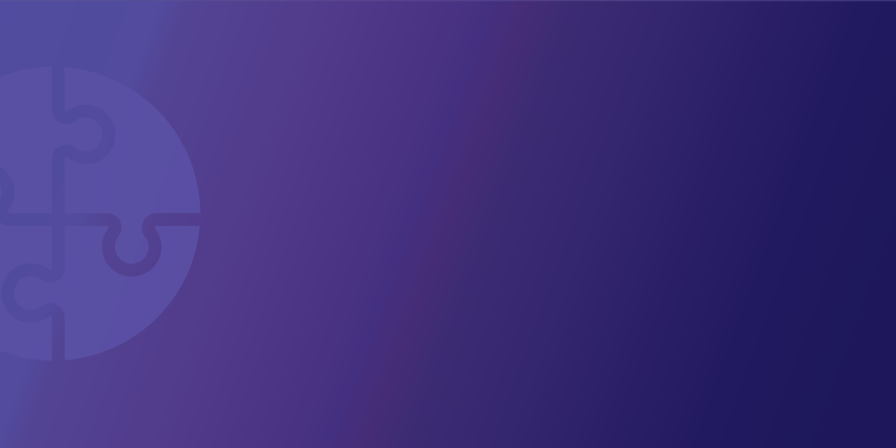
Give the GLSL for this background, as a Shadertoy shader.

```glsl
// Slanted indigo-to-navy gradient with a pale disc cut into four jigsaw pieces.

// Lengths are in canvas heights, the origin is at the lower left.
const float SLANT = 0.37;                     // sideways drift of the colour bands
const vec2  DISC_CENTRE = vec2(0.119, 0.523);
const float DISC_RADIUS = 0.328;
const vec3  DISC_COLOUR = vec3(0.353, 0.315, 0.648);
const float DISC_OPACITY = 0.88;
const vec2  CROSSING = vec2(0.130, 0.510);    // where the four cuts meet
const float CUT_HALF_WIDTH = 0.0143;
const vec4  KNOB_ALONG = vec4(0.190, 0.164, 0.164, 0.164); // up, right, down, left
const float KNOB_ASIDE = 0.061;
const float KNOB_RADIUS = 0.052;
const float NECK_RADIUS = 0.018;
const vec3  RIM_COLOUR = vec3(0.36, 0.32, 0.58);
const float RIM_HEIGHT = 0.003;
const float RIM_OPACITY = 0.5;

// Gradient stops: colour, then position along the slanted axis
const int STOP_COUNT = 11;
const vec4 STOPS[STOP_COUNT] = vec4[](
    vec4(0.318, 0.298, 0.622, 0.00),
    vec4(0.320, 0.294, 0.618, 0.36),
    vec4(0.326, 0.266, 0.578, 0.42),
    vec4(0.318, 0.225, 0.538, 0.78),
    vec4(0.292, 0.198, 0.512, 1.00),
    vec4(0.266, 0.188, 0.502, 1.10),
    vec4(0.276, 0.174, 0.466, 1.18),
    vec4(0.238, 0.172, 0.456, 1.26),
    vec4(0.200, 0.146, 0.432, 1.52),
    vec4(0.134, 0.102, 0.378, 1.92),
    vec4(0.116, 0.092, 0.360, 2.18));

vec3 gradient(float position) {
    vec3 colour = STOPS[0].rgb;
    for (int i = 1; i < STOP_COUNT; i++) {
        float blend = (position - STOPS[i - 1].w) / (STOPS[i].w - STOPS[i - 1].w);
        colour = mix(colour, STOPS[i].rgb, clamp(blend, 0.0, 1.0));
    }
    return colour;
}

// Distance to the centre line of one cut: y runs along it, x to the knob side
float cutDistance(vec2 p, float along) {
    float reach = KNOB_RADIUS + NECK_RADIUS;
    float drop = KNOB_ASIDE - NECK_RADIUS;
    float halfGap = sqrt(reach * reach - drop * drop);
    vec2 q = vec2(abs(p.y - along), p.x);     // mirrored about the knob axis
    vec2 fromKnob = q - vec2(0.0, KNOB_ASIDE);
    vec2 fromNeck = q - vec2(halfGap, NECK_RADIUS);
    vec2 joint = vec2(halfGap, -drop) / reach;

    // Straight part, then the round knob or the fillet that leads into it
    float d = length(vec2(min(q.x - halfGap, 0.0), q.y));
    if (joint.x * fromKnob.y - joint.y * fromKnob.x > 0.0)
        d = min(d, abs(length(fromKnob) - KNOB_RADIUS));
    else if (fromNeck.x < 0.0)
        d = min(d, abs(length(fromNeck) - NECK_RADIUS));
    return max(d, -p.y);
}

// Distance to the disc with all four cuts removed
float puzzleDistance(vec2 p) {
    float cuts = 1e3;
    vec2 arm = p - CROSSING;
    for (int i = 0; i < 4; i++) {
        cuts = min(cuts, cutDistance(arm, KNOB_ALONG[i]));
        arm = vec2(-arm.y, arm.x);            // quarter turn to the next cut
    }
    float disc = length(p - DISC_CENTRE) - DISC_RADIUS;
    return max(disc, CUT_HALF_WIDTH - cuts);
}

void mainImage(out vec4 fragColor, in vec2 fragCoord) {
    vec2 p = fragCoord / iResolution.y;
    float pixel = 1.0 / iResolution.y;

    // Background
    vec3 colour = gradient(p.x + SLANT * (1.0 - p.y));

    // Puzzle disc
    float cover = smoothstep(0.75 * pixel, -0.75 * pixel, puzzleDistance(p));
    colour = mix(colour, DISC_COLOUR, DISC_OPACITY * cover);

    // Faint rim along the top edge
    float rim = smoothstep(-0.5 * pixel, 0.5 * pixel, p.y - 1.0 + RIM_HEIGHT);
    colour = mix(colour, RIM_COLOUR, RIM_OPACITY * rim);

    fragColor = vec4(colour, 1.0);
}
```
